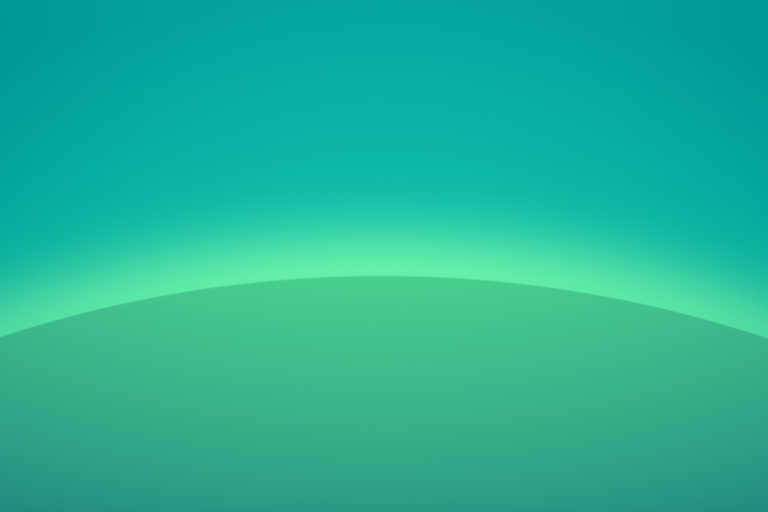
A Shadertoy shader for this background:

```glsl
// A broad green hill under a teal sky, with a pale mint glow along its crest.

// Sky colour by height above the crest and squared distance to the side
vec3 skyColor(float height, float side) {
    vec3 low = vec3(0.06, 0.77, 0.67);
    vec3 high = vec3(0.02, 0.645, 0.63);
    vec3 sky = mix(low, high, clamp(height / 0.54, 0.0, 1.0));
    sky -= vec3(0.025, 0.055, 0.04) * side;

    float glow = exp(-pow(max(height, 0.0) / 0.105, 2.0));
    return sky + vec3(0.34, 0.17, 0.0) * glow * (1.0 - 0.2 * side);
}

// Hill colour by height above the lower border
vec3 hillColor(float height, float side) {
    vec3 foot = vec3(0.165, 0.595, 0.515);
    vec3 crest = vec3(0.285, 0.81, 0.565);
    float rise = pow(clamp(height / 0.461, 0.0, 1.0), 0.8);
    return mix(foot, crest, rise) - vec3(0.035, 0.06, 0.015) * side;
}

void mainImage(out vec4 fragColor, in vec2 fragCoord) {
    // Units of canvas height, centred horizontally
    vec2 p = fragCoord / iResolution.y;
    p.x -= 0.5 * iResolution.x / iResolution.y;
    float side = p.x * p.x / 0.5625;

    // The hill is the cap of a large circle
    float radius = 2.383;
    float crestHeight = length(p - vec2(-0.004, 0.461 - radius)) - radius;

    // Soft crest, at least one pixel wide
    float soft = max(0.0025, 1.0 / iResolution.y);
    float sky = smoothstep(-soft, soft, crestHeight);
    vec3 color = mix(hillColor(p.y, side), skyColor(crestHeight, side), sky);

    // Fine grain to avoid banding
    float grain = fract(sin(dot(fragCoord, vec2(12.9898, 78.233))) * 43758.5453);
    fragColor = vec4(color + (grain - 0.5) / 255.0, 1.0);
}
```
